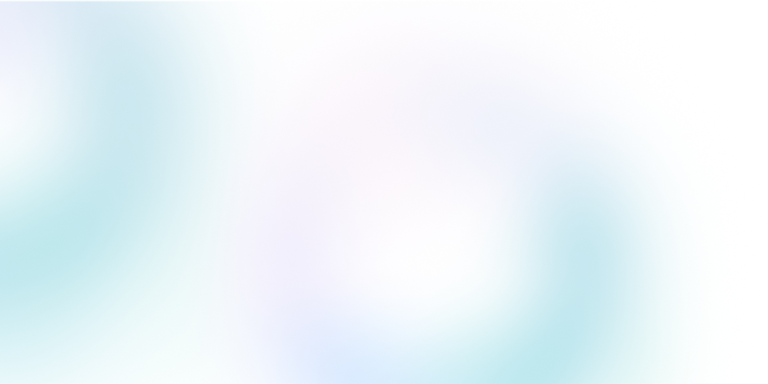
A WebGL 2 fragment shader for this background:

```glsl
#version 300 es
precision highp float;
// Soft pastel backdrop: two blurred rings of cyan, blue and lavender on white.
// Each ring has a Gaussian profile and a tint that turns smoothly with angle;
// a few broad glows soften the places where the rings fade out.

uniform vec2 u_resolution;
out vec4 fragColor;

const float TAU = 6.2831853;
const int STOPS = 6;

// Tints at equal angles, counterclockwise from the right.
const vec3 LEFT_TINTS[STOPS] = vec3[](
    vec3(0.80, 0.91, 0.94), vec3(0.86, 0.92, 0.96), vec3(0.92, 0.93, 0.98),
    vec3(0.92, 0.94, 0.98), vec3(0.76, 0.91, 0.94), vec3(0.75, 0.91, 0.93));
const vec3 RIGHT_TINTS[STOPS] = vec3[](
    vec3(0.78, 0.91, 0.94), vec3(0.94, 0.95, 0.985), vec3(0.98, 0.96, 0.985),
    vec3(0.95, 0.94, 0.99), vec3(0.86, 0.92, 1.0), vec3(0.73, 0.905, 0.93));

const vec3 WHITE = vec3(1.0);
const vec3 LAVENDER = vec3(0.93, 0.93, 0.99);
const vec3 MINT = vec3(0.92, 0.98, 0.965);
const vec3 ICE = vec3(0.84, 0.95, 0.97);
const vec3 BLUSH = vec3(0.985, 0.96, 0.985);

float hash(vec2 p) {
    return fract(sin(dot(p, vec2(127.1, 311.7))) * 43758.5453);
}

// Elliptical Gaussian falloff, one at the centre.
float glow(vec2 p, vec2 center, vec2 radius) {
    vec2 q = (p - center) / radius;
    return exp(-dot(q, q));
}

// Blurred ring with separate inner and outer softness.
float softRing(vec2 q, float radius, float inner, float outer) {
    float offset = length(q) - radius;
    float t = offset / (offset < 0.0 ? inner : outer);
    return exp(-t * t);
}

// Smooth cyclic blend of the tints around a ring.
vec3 angularTint(vec2 q, vec3 tints[STOPS]) {
    float turn = fract(atan(q.y, q.x + 1e-5) / TAU) * float(STOPS);
    int i = int(turn) % STOPS;
    return mix(tints[i], tints[(i + 1) % STOPS], smoothstep(0.0, 1.0, fract(turn)));
}

void main() {
    vec2 p = gl_FragCoord.xy / u_resolution.y;
    p.x *= 2.0 * u_resolution.y / u_resolution.x;
    vec3 color = WHITE;

    // Broad, faint washes
    color = mix(color, MINT, 0.55 * glow(p, vec2(0.50, 0.38), vec2(0.18, 0.40)));
    color = mix(color, ICE, 0.50 * glow(p, vec2(0.0, 0.12), vec2(0.35, 0.22)));
    color = mix(color, BLUSH, 0.60 * glow(p, vec2(1.08, 0.66), vec2(0.34, 0.28)));
    color = mix(color, MINT, 0.60 * glow(p, vec2(1.66, 0.02), vec2(0.13, 0.22)));

    // Left ring, partly beyond the border
    vec2 left = p - vec2(-0.06, 0.70);
    color = mix(color, angularTint(left, LEFT_TINTS), softRing(left, 0.39, 0.22, 0.22));
    color = mix(color, LAVENDER, 0.60 * glow(p, vec2(0.0, 0.93), vec2(0.14, 0.18)));

    // Right ring around a pale core
    vec2 right = p - vec2(1.14, 0.32);
    color = mix(color, angularTint(right, RIGHT_TINTS), softRing(right, 0.38, 0.18, 0.18));
    color = mix(color, ICE, 0.45 * glow(p, vec2(1.16, 0.0), vec2(0.20, 0.15)));

    // White rim along the top, then slight dither against banding
    color = mix(color, WHITE, 0.8 * smoothstep(0.994, 0.999, p.y));
    color += (hash(p) - 0.5) / 255.0;
    fragColor = vec4(clamp(color, 0.0, 1.0), 1.0);
}
```
